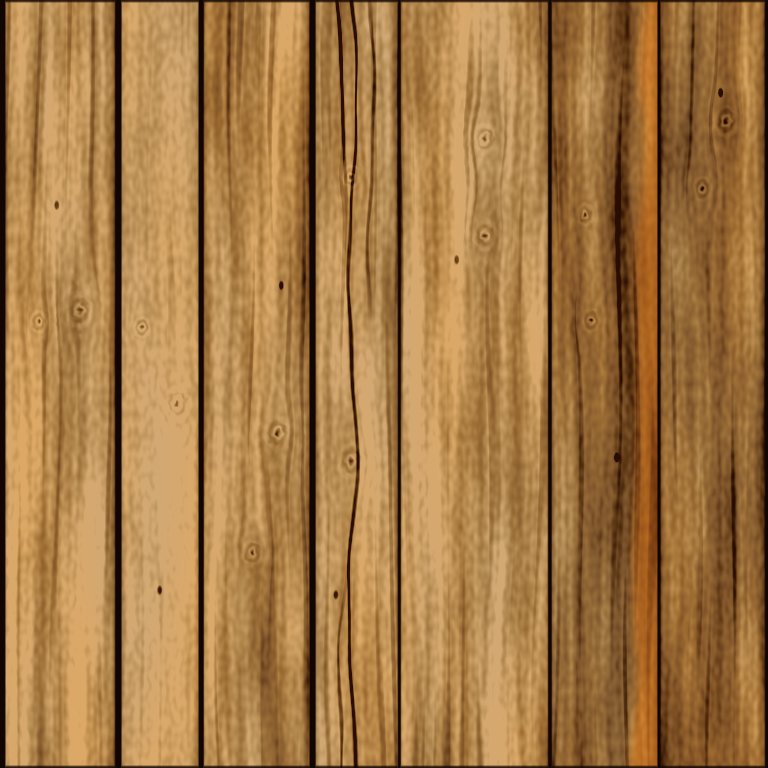
This texture is drawn by a WebGL 2 fragment shader. Its source:

```glsl
#version 300 es
precision highp float;
// Seven upright timber planks of uneven width, separated by dark gaps.
// Each plank has its own tone; stretched gradient noise makes the grain, which
// bends around scattered knots. One plank is split by long wandering cracks.

#define PLANKS 7
#define FINE_GRAIN 0.30
#define BROAD_GRAIN 0.34
#define GRAIN_LINES 0.30
#define SURFACE_ROUGHNESS 0.13
#define KNOT_SIZE 0.010
#define EDGE_SHADE 0.30
#define CRACKED_PLANK 3
#define ORANGE_PLANK 5

uniform vec2 u_resolution;
out vec4 fragColor;

const float SEAM[8] = float[](0.002, 0.154, 0.262, 0.407, 0.520, 0.716, 0.858, 0.999);
const float GAP[8] = float[](0.0050, 0.0042, 0.0034, 0.0040, 0.0020, 0.0024, 0.0019, 0.0030);
const float TONE[7] = float[](0.83, 0.96, 0.77, 0.82, 0.84, 0.50, 0.54);
const vec3 WOOD[6] = vec3[](
    vec3(0.16, 0.05, 0.01), vec3(0.36, 0.21, 0.07), vec3(0.51, 0.34, 0.17),
    vec3(0.61, 0.43, 0.21), vec3(0.72, 0.55, 0.32), vec3(0.84, 0.66, 0.43));
const vec3 GAP_COLOR = vec3(0.07, 0.025, 0.01);
const vec3 ORANGE = vec3(1.18, 0.96, 0.58);

vec2 hash2(vec2 p) {
    vec3 q = fract(p.xyx * vec3(0.1031, 0.1030, 0.0973));
    q += dot(q, q.yzx + 33.33);
    return fract((q.xx + q.yz) * q.zy);
}

float cornerSlope(vec2 cell, vec2 offset) {
    float angle = 6.2832 * hash2(cell).x;
    return dot(vec2(cos(angle), sin(angle)), offset);
}

float gradientNoise(vec2 p) {
    vec2 i = floor(p), f = fract(p), e = vec2(1.0, 0.0);
    vec2 u = f * f * f * (f * (f * 6.0 - 15.0) + 10.0);
    float low = mix(cornerSlope(i, f), cornerSlope(i + e, f - e), u.x);
    float high = mix(cornerSlope(i + e.yx, f - e.yx), cornerSlope(i + 1.0, f - 1.0), u.x);
    return 1.4 * mix(low, high, u.y);
}

vec3 woodRamp(float tone) {
    vec3 color = WOOD[0];
    for (int i = 0; i < 5; i++)
        color = mix(color, WOOD[i + 1], clamp(tone * 5.0 - float(i), 0.0, 1.0));
    return color;
}

// Bends the grain around two knots; returns their darkening and that of one pit.
float knots(vec2 p, int plank, inout vec2 grain) {
    float dark = 0.0, id = float(plank);
    for (int k = 0; k < 3; k++) {
        vec2 h = hash2(vec2(id * 7.0 + 3.0, float(k) * 13.0 + 5.0));
        vec2 center = vec2(mix(SEAM[plank], SEAM[plank + 1], 0.25 + 0.5 * h.x), 0.08 + 0.84 * h.y);
        if (plank == CRACKED_PLANK && k < 2) center = vec2(0.457, 0.77 - 0.37 * float(k));
        vec2 d = p - center;
        if (k == 2) {
            dark += 0.8 * (1.0 - smoothstep(0.5, 1.3, length(d / vec2(0.0032, 0.0060))));
            continue;
        }
        float size = KNOT_SIZE * (0.65 + 0.5 * h.x);
        d += 0.25 * size * gradientNoise(p * 130.0);
        float r = length(d * vec2(1.0, 0.75)) / size;
        grain.x -= d.x * 0.85 * exp(-dot(d, d * vec2(1.0, 0.25)) / (4.0 * size * size));
        dark += 0.5 * (1.0 - smoothstep(0.1, 0.55, r)) + 0.22 * cos(r * 6.0 - 5.5) * exp(-r * r * 0.6);
    }
    return dark;
}

// Two splits that meet near mid-height, and a short fainter one beside them.
float cracks(vec2 p) {
    float dark = 0.0, ends = smoothstep(0.12, 0.45, abs(p.y - 0.47));
    for (int i = 0; i < 3; i++) {
        float s = float(i);
        float path = 0.459 + 0.005 * sin(p.y * 14.0 + 2.0) + 0.004 * gradientNoise(vec2(s * 9.0, p.y * 9.0));
        path += i == 1 ? -0.019 * ends : 0.012 * s;
        float strength = i == 0 ? 0.85 : (i == 1 ? 0.8 * ends : 0.5 * smoothstep(0.55, 0.68, p.y));
        float width = 0.0024 + 0.0016 * gradientNoise(vec2(s * 5.0 + 2.5, p.y * 11.0));
        dark += strength * (1.0 - smoothstep(width * 0.3, width + 0.001, abs(p.x - path)));
    }
    return dark;
}

void main() {
    vec2 p = gl_FragCoord.xy / u_resolution;
    float pixel = 1.0 / min(u_resolution.x, u_resolution.y);
    int plank = 0;
    for (int i = 1; i < PLANKS; i++) if (p.x > SEAM[i]) plank = i;

    // Grain: streaks of several widths, shifted separately on each plank
    vec2 grain = p;
    float dark = knots(p, plank, grain);
    grain.x += 0.010 * gradientNoise(p * vec2(7.0, 2.5) + float(plank) * 5.3);
    grain.y += float(plank) * 3.71;
    float broad = gradientNoise(grain * vec2(24.0, 1.6));
    float fine = 0.6 * gradientNoise(grain * vec2(62.0, 3.0)) + 0.6 * gradientNoise(grain * vec2(125.0, 6.0));
    float lines = smoothstep(0.22, 0.62, gradientNoise(grain * vec2(95.0, 2.2) + 17.0));
    float rough = gradientNoise(p * vec2(150.0, 75.0)) + 0.6 * gradientNoise(p * vec2(22.0, 12.0));
    float calm = plank == 1 ? 0.5 : 1.0;
    float tone = TONE[plank] + calm * (BROAD_GRAIN * broad + FINE_GRAIN * fine - GRAIN_LINES * lines);
    tone += SURFACE_ROUGHNESS * rough - dark;
    if (plank == CRACKED_PLANK) tone -= cracks(p);

    // Shaded edges, warm and cool drift, and the orange streak
    float left = p.x - SEAM[plank] - GAP[plank];
    float right = SEAM[plank + 1] - GAP[plank + 1] - p.x;
    tone -= EDGE_SHADE * (exp(-max(left, 0.0) / 0.003) + 1.3 * exp(-max(right, 0.0) / 0.004));
    vec3 color = woodRamp(tone) * (1.0 + vec3(0.05, 0.0, -0.12) * gradientNoise(grain * vec2(13.0, 2.0) + 8.0));
    float streak = smoothstep(0.0, 0.022, p.x - 0.808 - 0.022 * p.y - 0.012 * gradientNoise(p.yy * 4.0));
    if (plank == ORANGE_PLANK) color = mix(color, woodRamp(tone * 0.5 + 0.36) * ORANGE, 0.9 * streak);

    // Gaps between planks and the thin dark rim at top and bottom
    float gap = 1.0 - smoothstep(-pixel, pixel, min(left, right));
    float rim = 1.0 - smoothstep(0.001, 0.0045, min(p.y, 1.0 - p.y));
    fragColor = vec4(mix(color, GAP_COLOR, max(gap, 0.85 * rim)), 1.0);
}
```
